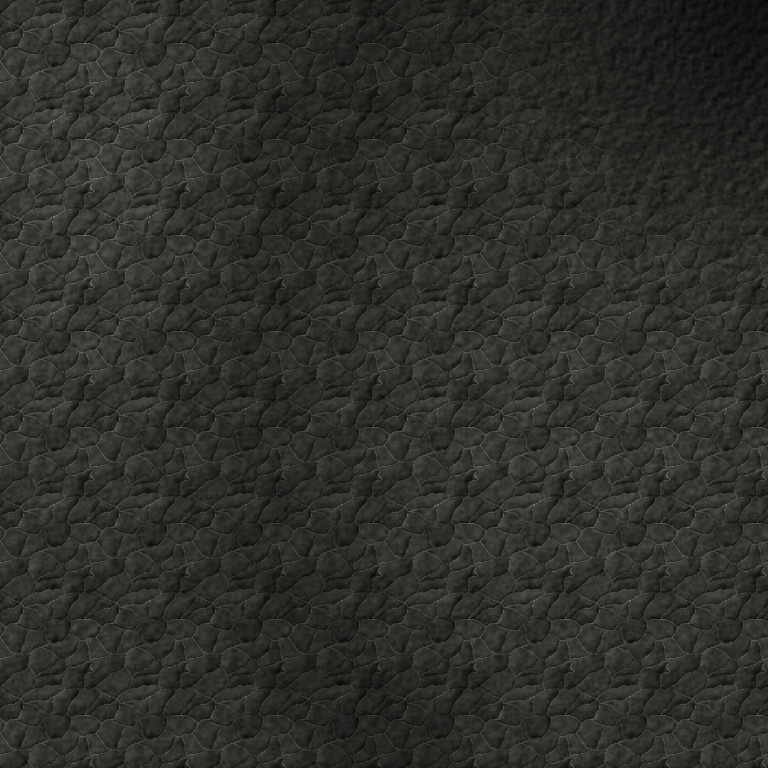
Write a Shadertoy shader that draws this texture.

```glsl
// Dark embossed leather: an 8 by 8 repeat of one tile of slanted pebbles.
// Each tile is a wrapped, skewed Voronoi diagram with thin broken creases;
// uneven light and a worn, rough upper right corner run across the whole sheet.

vec2 hash2(vec2 p) {
    vec3 q = fract(p.xyx * vec3(0.1031, 0.1030, 0.0973));
    q += dot(q, q.yzx + 33.33);
    return fract((q.xx + q.yz) * q.zy);
}

// Value noise that wraps after the given number of lattice steps
float noise(vec2 p, float period) {
    vec2 i = floor(p), f = fract(p);
    f = f * f * (3.0 - 2.0 * f);
    float a = hash2(mod(i, period)).x;
    float b = hash2(mod(i + vec2(1, 0), period)).x;
    float c = hash2(mod(i + vec2(0, 1), period)).x;
    float d = hash2(mod(i + vec2(1, 1), period)).x;
    return mix(mix(a, b, f.x), mix(c, d, f.x), f.y);
}

float fbm(vec2 p) {
    float sum = 0.0, gain = 0.5;
    for (int i = 0; i < 4; i++) {
        sum += gain * noise(p, 4096.0);
        p = p * 2.03 + 17.0;
        gain *= 0.5;
    }
    return sum;
}

// Pebbles of one tile: xy = outward slope at the nearest crease,
// z = distance to that crease, w = random tone of the pebble
vec4 pebbles(vec2 p) {
    const vec2 cells = vec2(4, 5);
    // Metric that stretches the pebbles along a rising diagonal
    const mat2 skew = mat2(0.74, -0.66, 0.37, 1.24);
    vec2 q = p * cells, base = floor(q), nearest = vec2(0);
    float best = 9.0, tone = 0.0;
    for (int k = 0; k < 25; k++) {
        vec2 cell = base + vec2(k % 5 - 2, k / 5 - 2);
        vec2 jitter = hash2(mod(cell, cells) + 47.0);
        vec2 r = skew * ((cell + jitter - q) / cells);
        if (dot(r, r) < best) {
            best = dot(r, r);
            nearest = r;
            tone = jitter.x;
        }
    }
    float edge = 9.0;
    vec2 slope = vec2(0);
    for (int k = 0; k < 25; k++) {
        vec2 cell = base + vec2(k % 5 - 2, k / 5 - 2);
        vec2 r = skew * ((cell + hash2(mod(cell, cells) + 47.0) - q) / cells);
        vec2 across = r - nearest;
        if (dot(across, across) > 0.00001) {
            vec2 n = normalize(across);
            float d = dot(0.5 * (r + nearest), n);
            if (d < edge) { edge = d; slope = normalize(n * skew); }
        }
    }
    return vec4(slope, edge, tone);
}

float spot(vec2 uv, vec2 centre, vec2 radius) {
    vec2 d = (uv - centre) / radius;
    return exp(-dot(d, d));
}

void mainImage(out vec4 fragColor, in vec2 fragCoord) {
    vec2 uv = fragCoord / iResolution.xy;
    vec2 tile = uv * 8.0;
    float pixel = 8.0 / iResolution.y;

    // Wavy pebble outlines, still wrapping with the tile
    vec2 wave = vec2(noise(tile * 7.0, 7.0), noise(tile * 7.0 + 3.5, 7.0)) - 0.5;
    vec2 ripple = vec2(noise(tile * 19.0, 19.0), noise(tile * 19.0 + 9.5, 19.0)) - 0.5;
    vec4 cell = pebbles(tile + 0.085 * wave + 0.022 * ripple);
    float edge = cell.z;

    // Broad uneven light, dim along a bent vertical band
    float bend = 0.33 + 0.7 * (uv.y - 0.5) * (uv.y - 0.5);
    float band = (uv.x - bend) / 0.13;
    float light = 0.99 + 0.15 * (fbm(uv * 4.0 + 5.0) - 0.47);
    light += 0.22 * spot(uv, vec2(0.10, 0.78), vec2(0.16, 0.24));
    light += 0.10 * spot(uv, vec2(0.75, 0.42), vec2(0.30, 0.25));
    light -= 0.17 * exp(-band * band);
    light -= 0.12 * spot(uv, vec2(0.53, 0.04), vec2(0.12, 0.12));
    light -= 0.12 * spot(uv, vec2(0.70, 0.98), vec2(0.30, 0.20));
    float corner = length(1.0 - uv);
    light *= mix(0.32, 1.0, smoothstep(-0.05, 0.42, corner));

    // The pebble relief wears away toward the upper right
    float relief = smoothstep(0.05, 0.50, corner + 0.12 * (fbm(uv * 18.0) - 0.5));

    // Pebble sides lit from the upper left, with a dark groove at the crease
    float side = dot(cell.xy, vec2(-0.6, 0.8));
    float shade = 0.34 * side * exp(-edge * 24.0) + 0.22 * (cell.w - 0.5);
    shade -= 0.36 * smoothstep(0.004, 0.014, edge) * exp(-edge * 48.0);
    shade += 0.32 * (noise(tile * 9.0, 9.0) - 0.5);

    // Slanted wrinkles that repeat with the tile
    vec2 slant = vec2(tile.x + tile.y, 2.0 * tile.y - tile.x);
    shade += 0.22 * (noise(slant * 12.0, 12.0) - 0.5);

    // Thin crease, fading in and out along its length
    float crease = 1.0 - smoothstep(0.001, 0.004 + pixel * 0.75, edge);
    crease *= smoothstep(0.15, 0.75, noise(tile * 6.0 + 0.5, 6.0)) * (0.75 + 0.35 * side);

    // Fine grain everywhere, and crumbly bumps where the relief is worn
    float grain = noise(uv * 290.0, 4096.0) - 0.5;
    float bump = fbm(uv * 120.0) - fbm(uv * 120.0 + vec2(-0.45, 0.45));

    float value = 1.06 + relief * shade + 0.26 * grain;
    value += bump * mix(1.5, 0.45, relief);
    vec3 leather = vec3(0.190, 0.195, 0.178) * value;
    leather += vec3(0.105, 0.105, 0.080) * crease * relief;
    fragColor = vec4(clamp(leather * light, 0.0, 1.0), 1.0);
}
```
